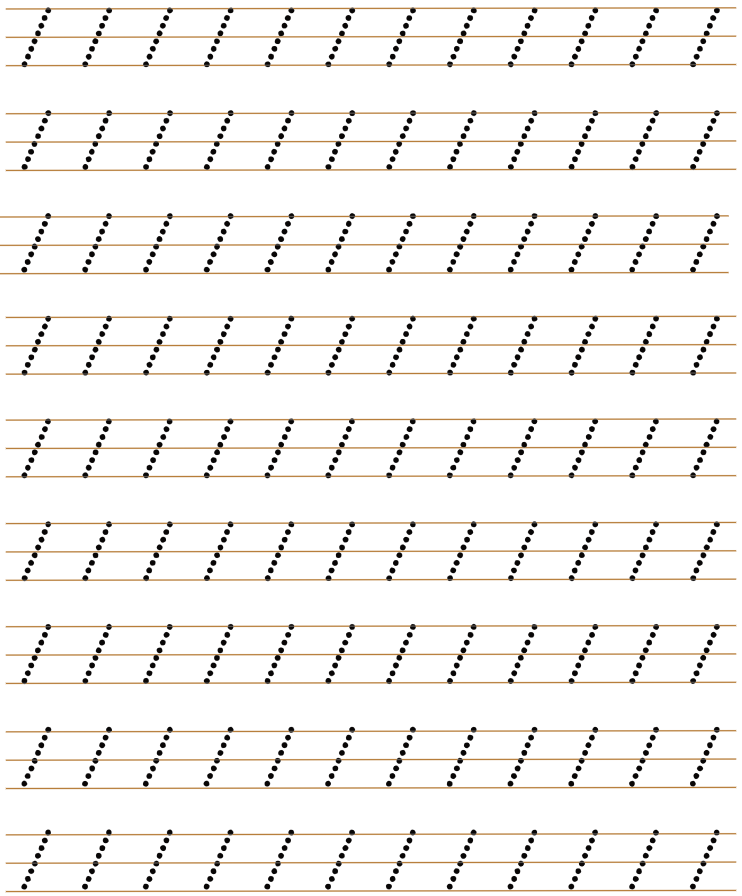
Reproduce this pattern procedurally as a Shadertoy shader.

```glsl
const vec2 PAGE = vec2(636.0, 768.0);   // layout units, y runs downwards
const vec2 GRID = vec2(12.0, 9.0);      // strokes across, rows down
const vec2 PITCH = vec2(52.1, 88.1);    // spacing of strokes and rows
const vec2 FIRST_DOT = vec2(20.9, 55.1);
const vec2 DOT_STEP = vec2(2.92, -6.6);
const float DOT_COUNT = 8.0;
const float DOT_RADIUS = 2.45;
const float LINE_GAP = 24.3;
const float LINE_WIDTH = 1.1;

const vec3 PAPER = vec3(1.0);
const vec3 DOT_INK = vec3(0.03, 0.022, 0.022);
const vec3 RULE_INK = vec3(0.71, 0.48, 0.21);
const vec3 RULE_ON_DOT = vec3(0.52, 0.49, 0.46);

// Vertical drift of the ruling in each row
const float RULE_DRIFT[9] = float[9](0.0, 1.7, 2.1, 0.1, 0.0, 0.6, 0.9, 2.9, 3.1);

vec2 hashGradient(vec2 cell) {
    float h = fract(sin(dot(cell, vec2(127.1, 311.7))) * 43758.5);
    return vec2(cos(6.2832 * h), sin(6.2832 * h));
}

float gradientNoise(vec2 p) {
    vec2 i = floor(p), f = fract(p);
    vec2 u = f * f * f * (f * (f * 6.0 - 15.0) + 10.0);
    vec2 e = vec2(1.0, 0.0);
    float low = mix(dot(hashGradient(i), f),
                    dot(hashGradient(i + e.xy), f - e.xy), u.x);
    float high = mix(dot(hashGradient(i + e.yx), f - e.yx),
                     dot(hashGradient(i + e.xx), f - e.xx), u.x);
    return mix(low, high, u.y);
}

float coverage(float dist, float blur) {
    return 1.0 - smoothstep(-blur, blur, dist);
}

// Distance to the nearest dot of the slanted strokes in one row
float dottedStrokes(vec2 p, float row) {
    vec2 q = p - FIRST_DOT - vec2(0.0, row * PITCH.y);
    float slant = DOT_STEP.x / DOT_STEP.y;
    float column = clamp(round((q.x - q.y * slant) / PITCH.x), 0.0, GRID.x - 1.0);
    q.x -= column * PITCH.x;
    float index = clamp(round(dot(q, DOT_STEP) / dot(DOT_STEP, DOT_STEP)), 0.0, DOT_COUNT - 1.0);
    vec2 seed = vec2(index * 1.37 + 0.4, row * 2.3 + 0.3);
    vec2 jitter = vec2(gradientNoise(seed), gradientNoise(seed + 31.7));
    float ragged = 0.35 * gradientNoise(p * 0.4);
    return length(q - index * DOT_STEP - 0.4 * jitter) - DOT_RADIUS + ragged;
}

// Distance to the three ruled lines of one row
float ruledLines(vec2 p, float row) {
    float shift = row == 2.0 ? -6.5 : 0.0;
    float tilt = 0.5 - p.x / PAGE.x;
    float y = p.y - 31.5 - row * PITCH.y - RULE_DRIFT[int(row)] - tilt;
    y -= clamp(round(y / LINE_GAP), -1.0, 1.0) * LINE_GAP;
    float ends = abs(p.x - 318.0 - shift) - 313.0;
    return max(abs(y) - 0.5 * LINE_WIDTH, ends);
}

void mainImage(out vec4 fragColor, in vec2 fragCoord) {
    vec2 uv = fragCoord / iResolution.xy;
    vec2 p = vec2(uv.x, 1.0 - uv.y) * PAGE;
    float pixel = PAGE.y / iResolution.y;
    float row = clamp(round((p.y - 32.0) / PITCH.y), 0.0, GRID.y - 1.0);

    float dots = coverage(dottedStrokes(p, row), 0.7 * pixel);
    float rules = coverage(ruledLines(p, row), 0.75 * pixel);

    // Ruling shows through the dots as a faint grey band
    vec3 color = mix(PAPER, DOT_INK, dots);
    color = mix(color, mix(RULE_INK, RULE_ON_DOT, dots), rules * mix(1.0, 0.65, dots));
    fragColor = vec4(color, 1.0);
}
```
